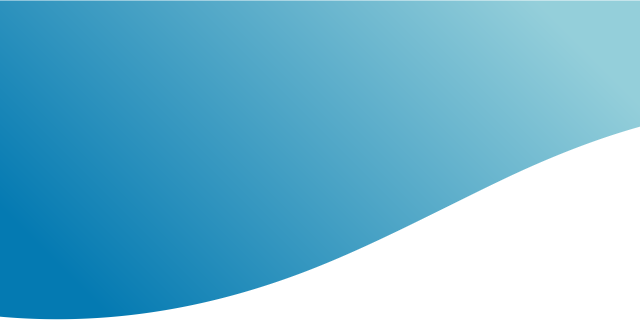
A WebGL 2 fragment shader for this background:

```glsl
#version 300 es
precision highp float;

// A blue diagonal gradient above a white area, parted by a smooth wave.
// The wave is a chain of cubic Hermite spans; its edge is antialiased
// from screen derivatives. Lengths are in units of the canvas height.

uniform vec2 u_resolution;
out vec4 outColor;

const vec3 DEEP_BLUE = vec3(0.016, 0.478, 0.698);
const vec3 PALE_AQUA = vec3(0.580, 0.810, 0.855);
const vec3 PAPER = vec3(1.0);

// Gradient coordinate is x + y; colours are flat outside this range.
const float GRADIENT_START = 0.35;
const float GRADIENT_END = 2.667;

// Wave knots: x, height, slope.
const int KNOT_COUNT = 4;
const vec3 KNOTS[KNOT_COUNT] = vec3[](
    vec3(0.000, 0.0104, -0.09),
    vec3(0.990, 0.1654, 0.40),
    vec3(1.5625, 0.4349, 0.48),
    vec3(2.000, 0.6042, 0.28)
);

// Thin pale margin along the top edge.
const float TOP_MARGIN = 0.0014;

// Cubic Hermite height between two knots.
float hermite(vec3 a, vec3 b, float x) {
    float span = b.x - a.x;
    float t = (x - a.x) / span;
    float s = 1.0 - t;
    float ends = mix(a.y, b.y, t * t * (3.0 - 2.0 * t));
    return ends + span * t * s * (a.z * s - b.z * t);
}

// Height of the wave; the last knot's tangent continues to the right.
float waveHeight(float x) {
    vec3 last = KNOTS[KNOT_COUNT - 1];
    float height = last.y + last.z * (x - last.x);
    for (int i = KNOT_COUNT - 2; i >= 0; i--) {
        if (x < KNOTS[i + 1].x) height = hermite(KNOTS[i], KNOTS[i + 1], x);
    }
    return height;
}

// Antialiased coverage of the region where the field is positive.
float coverage(float field) {
    return clamp(field / length(vec2(dFdx(field), dFdy(field))) + 0.5, 0.0, 1.0);
}

void main() {
    vec2 p = gl_FragCoord.xy / u_resolution.y;

    // Diagonal gradient
    float t = (p.x + p.y - GRADIENT_START) / (GRADIENT_END - GRADIENT_START);
    vec3 sky = mix(DEEP_BLUE, PALE_AQUA, clamp(t, 0.0, 1.0));

    // Wave edge and top margin
    float mask = coverage(p.y - waveHeight(p.x));
    mask *= coverage(1.0 - TOP_MARGIN - p.y);

    outColor = vec4(mix(PAPER, sky, mask), 1.0);
}
```
